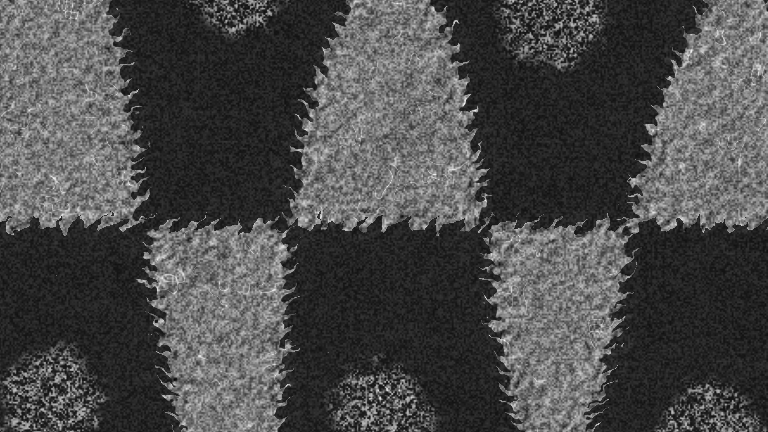
A Shadertoy shader for this pattern:

```glsl
const float PERIOD = 0.794;        // column spacing, in canvas heights
const float SEAM_Y = 0.477;        // height of the horizontal seam
const float UPPER_X = 0.100;       // centre of the first upper wedge
const float LOWER_X = 0.502;       // centre of the first lower wedge
const float UPPER_HALF = 0.225;    // half widths at the seam
const float LOWER_HALF = 0.165;
const float CURVE = 1.6;           // bend of the wedge sides
const float SIDE_TEETH = 27.0;     // teeth per canvas height
const float SEAM_TEETH = 18.0;
const float TOOTH_SIZE = 0.038;
const float GRAIN_SCALE = 250.0;
const float DARK = 0.135;
const float LIGHT = 0.475;
const vec2 BLOB_RADIUS = vec2(0.122, 0.130);

float hash(vec2 p) {
    vec3 q = fract(p.xyx * 0.1031);
    q += dot(q, q.yzx + 33.33);
    return fract((q.x + q.y) * q.z);
}

float noise(vec2 p) {
    vec2 i = floor(p), f = fract(p);
    f = f * f * (3.0 - 2.0 * f);
    return mix(mix(hash(i), hash(i + vec2(1, 0)), f.x),
               mix(hash(i + vec2(0, 1)), hash(i + vec2(1, 1)), f.x), f.y);
}

vec2 noise2(vec2 p) {
    return vec2(noise(p), noise(p + 71.7)) - 0.5;
}

// Slanted spike, 0 to 1
float tooth(float s) {
    float f = fract(s);
    float spike = min(f / 0.75, (1.0 - f) / 0.25);
    return spike * spike;
}

// Distance inside a curved wedge above the seam
float upperWedge(vec2 p) {
    float t = max(p.y - SEAM_Y, 0.0) / (1.0 - SEAM_Y);
    float column = round((p.x - UPPER_X) / PERIOD);
    float centre = UPPER_X + column * PERIOD + 0.015 * t;
    float taper = 0.085 + 0.035 * column;
    return UPPER_HALF - taper * pow(t, CURVE) - abs(p.x - centre);
}

// Distance inside a curved wedge below the seam
float lowerWedge(vec2 p) {
    float t = max(SEAM_Y - p.y, 0.0) / SEAM_Y;
    float column = round((p.x - LOWER_X) / PERIOD);
    float centre = LOWER_X + column * PERIOD + (0.03 - 0.045 * column) * t;
    float taper = 0.05 + 0.033 * column;
    return LOWER_HALF - taper * pow(t, CURVE) - abs(p.x - centre);
}

// Soft round patch, one per column, drifting down from left to right
float blobRow(vec2 p, vec2 first, vec2 stride) {
    float column = round((p.x - first.x) / stride.x);
    float r = length((p - first - column * stride) / BLOB_RADIUS);
    return 1.0 - smoothstep(0.75, 1.12, r + 0.35 * (noise(p * 40.0) - 0.5));
}

void mainImage(out vec4 fragColor, in vec2 fragCoord) {
    vec2 p = fragCoord / iResolution.y;
    float soft = max(0.003, 1.0 / iResolution.y);

    // Ragged edges: warp first, then cut teeth
    vec2 q = p + 0.022 * noise2(p * 42.0) + 0.014 * noise2(p * 95.0);
    float seam = q.y - SEAM_Y;
    float upper = upperWedge(q);
    float lower = lowerWedge(q);
    float wobble = 1.2 * noise(p * 9.0);
    upper += TOOTH_SIZE * (tooth(q.y * SIDE_TEETH + upper * 14.0 + wobble) - 0.35);
    lower += TOOTH_SIZE * (tooth(q.y * SIDE_TEETH + lower * 14.0 + wobble) - 0.35);
    seam -= TOOTH_SIZE * (tooth(q.x * SEAM_TEETH - seam * 10.0 + wobble) - 0.35);

    float above = smoothstep(-soft, soft, seam);
    float side = mix(lower, upper, above);
    float cover = smoothstep(-soft, soft, side);
    float nearEdge = exp(-30.0 * min(abs(side), abs(seam)));

    // Grain and mottling
    float grain = noise(p * GRAIN_SCALE);
    float coarse = noise(p * GRAIN_SCALE * 0.45 + 13.0);
    float cloud = noise(p * 14.0) - 0.5;

    // Embossed fibres and curled bright flecks
    vec2 w = p + 0.03 * noise2(p * 22.0);
    float relief = noise(w * 62.0) - noise(w * 62.0 + vec2(0.35, -0.35));
    float ridge = 1.0 - smoothstep(0.0, 0.07, abs(noise(w * 52.0) - 0.5));
    float flecks = ridge * smoothstep(0.58, 0.8, noise(p * 24.0 + 7.0));

    float light = LIGHT + 0.36 * (grain - 0.5) + 0.16 * (coarse - 0.5) + 0.05 * cloud;
    light += relief * (0.18 + 0.45 * nearEdge) + 0.22 * flecks;

    // Dark ground with faint scan lines and rare dust
    float dark = DARK + 0.13 * (grain - 0.5) + 0.015 * cloud;
    float scan = hash(vec2(floor(p.y * 260.0), 5.0));
    dark += 0.025 * step(0.985, scan) * noise(vec2(p.x * 6.0, scan * 50.0));
    dark += 0.4 * smoothstep(0.985, 1.0, noise(p * 130.0 + 3.0)) * step(0.7, noise(p * 17.0));
    dark += 0.18 * nearEdge * max(relief, 0.0);

    // Speckled patches inside the dark shapes
    float blobs = max(blobRow(p, vec2(0.551, 1.055), vec2(0.727, -0.085)),
                      blobRow(p, vec2(0.118, 0.070), vec2(0.764, -0.038)));
    float speckle = smoothstep(0.25, 0.8, 0.6 * grain + 0.4 * coarse + 0.3 * relief);
    dark = mix(dark, light, blobs * speckle);

    fragColor = vec4(vec3(clamp(mix(dark, light, cover), 0.0, 1.0)), 1.0);
}
```
